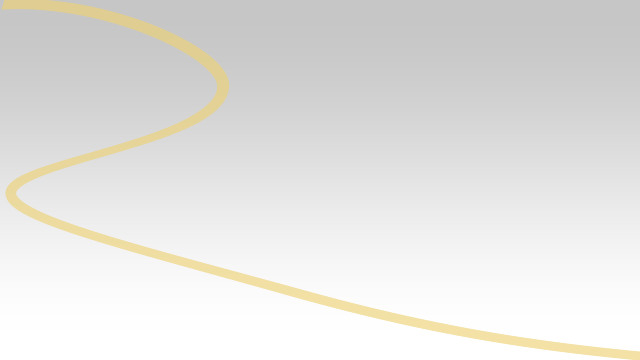
Reproduce this background procedurally as a Shadertoy shader.

```glsl
// Draws a translucent gold ribbon winding down over a soft grey-to-white gradient.

vec2 bezier(vec2 a, vec2 b, vec2 c, vec2 d, float t) {
    float s = 1.0 - t;
    return s * s * s * a + 3.0 * s * s * t * b + 3.0 * s * t * t * c + t * t * t * d;
}

// Signed distance to a cubic stroke; width = half width at (start, end), thinned by dip mid-way
float strokeDistance(vec2 p, vec2 a, vec2 b, vec2 c, vec2 d, vec2 width, float dip) {
    const int STEPS = 40;
    float nearest = 10.0;
    vec2 from = a;
    for (int i = 1; i <= STEPS; i++) {
        vec2 to = bezier(a, b, c, d, float(i) / float(STEPS));
        vec2 along = to - from;
        float h = clamp(dot(p - from, along) / dot(along, along), 0.0, 1.0);
        float t = (float(i - 1) + h) / float(STEPS);
        float halfWidth = mix(width.x, width.y, t) - dip * 4.0 * t * (1.0 - t);
        nearest = min(nearest, length(p - from - along * h) - halfWidth);
        from = to;
    }
    return nearest;
}

// Four joined strokes: upper arch, S-bend, lower turn and long tail
float ribbonDistance(vec2 p) {
    vec2 rightBend = vec2(0.620, 0.762);
    vec2 leftBend = vec2(0.030, 0.463);
    vec2 tailStart = vec2(0.810, 0.190);
    float arch = strokeDistance(p, vec2(-0.012, 0.986), vec2(0.278, 1.012),
                                vec2(0.620, 0.856), rightBend, vec2(0.014, 0.017), 0.0);
    float bend = strokeDistance(p, rightBend, vec2(0.620, 0.604),
                                vec2(0.030, 0.553), leftBend, vec2(0.017, 0.015), 0.0055);
    float turn = strokeDistance(p, leftBend, vec2(0.030, 0.394),
                                vec2(0.370, 0.3125), tailStart, vec2(0.015, 0.013), 0.002);
    float tail = strokeDistance(p, tailStart, vec2(1.157, 0.093),
                                vec2(1.435, 0.042), vec2(1.806, 0.0085), vec2(0.013, 0.0125), 0.0);

    // Slanted cut at the upper left end
    float cut = 0.005 + 0.27 * (p.y - 0.975) - p.x;
    return min(max(arch, cut), min(bend, min(turn, tail)));
}

void mainImage(out vec4 fragColor, in vec2 fragCoord) {
    vec2 p = fragCoord / iResolution.y;
    float pixel = 1.0 / iResolution.y;

    // Vertical gradient
    vec3 color = vec3(mix(0.775, 1.0, smoothstep(0.0, 0.97, 1.0 - p.y)));

    // Gold ribbon, tinted by the gradient beneath
    float coverage = 1.0 - smoothstep(-0.6 * pixel, 0.6 * pixel, ribbonDistance(p));
    color = mix(color, vec3(0.927, 0.820, 0.459), 0.65 * coverage);

    fragColor = vec4(color, 1.0);
}
```
